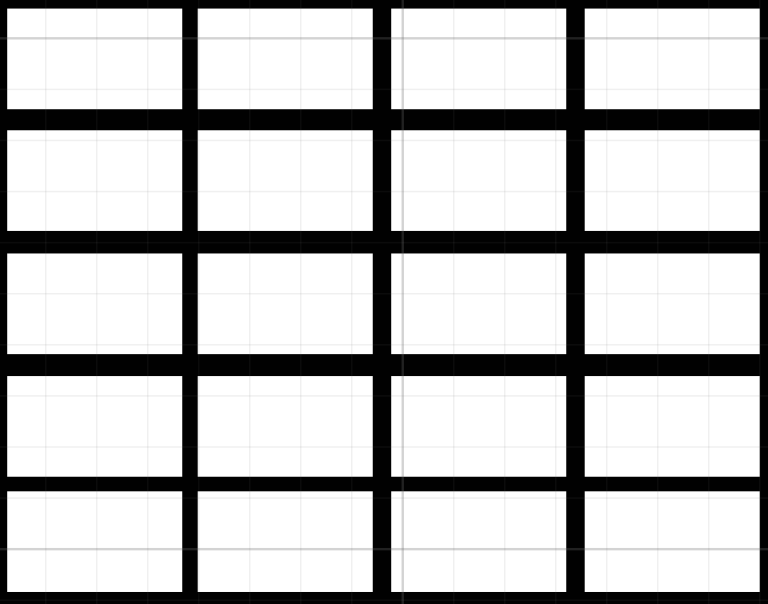
Give the GLSL for this pattern, as a Shadertoy shader.

```glsl
// Four by five white panels on black gutters of uneven width, under a faint grid of guide lines.

const vec2 CANVAS = vec2(512.0, 402.0);        // design units, y measured downwards
const vec2 PANEL_SIZE = vec2(116.7, 67.0);
const float PANEL_LEFT[4] = float[4](4.8, 131.8, 260.8, 389.8);
const float PANEL_TOP[5] = float[5](5.7, 86.7, 168.7, 250.3, 327.0);

const vec2 GUIDE_FIRST = vec2(30.5, 25.5);
const float GUIDE_PITCH = 34.0;
const vec2 GUIDE_COUNT = vec2(15.0, 12.0);
const float MINOR_WIDTH = 1.0;
const float MAJOR_WIDTH = 1.6;
const float MINOR_OPACITY = 0.10;
const float MAJOR_OPACITY = 0.30;
const float MAJOR_COLUMN = 7.0;
const float MAJOR_ROW_STEP = 10.0;

const vec3 GUTTER_COLOR = vec3(0.003);
const vec3 PANEL_COLOR = vec3(1.0);
const vec3 GUIDE_COLOR = vec3(0.42);

// Share of a pixel covered by a band of the given width at signed offset d.
float bandCoverage(float d, float width, float pixel) {
    float high = min(d + 0.5 * pixel, 0.5 * width);
    float low = max(d - 0.5 * pixel, -0.5 * width);
    return clamp((high - low) / pixel, 0.0, 1.0);
}

// Shortest signed offset on a loop of the given length.
float wrapOffset(float d, float period) {
    return d - period * round(d / period);
}

float panelMask(vec2 p, vec2 pixel) {
    vec2 cover = vec2(0.0);
    for (int i = 0; i < 4; i++) {
        float d = wrapOffset(p.x - PANEL_LEFT[i] - 0.5 * PANEL_SIZE.x, CANVAS.x);
        cover.x += bandCoverage(d, PANEL_SIZE.x, pixel.x);
    }
    for (int i = 0; i < 5; i++) {
        float d = wrapOffset(p.y - PANEL_TOP[i] - 0.5 * PANEL_SIZE.y, CANVAS.y);
        cover.y += bandCoverage(d, PANEL_SIZE.y, pixel.y);
    }
    return cover.x * cover.y;
}

float guideOpacity(float d, bool major, float pixel) {
    float width = major ? MAJOR_WIDTH : MINOR_WIDTH;
    float opacity = major ? MAJOR_OPACITY : MINOR_OPACITY;
    return opacity * bandCoverage(d, width, pixel);
}

void mainImage(out vec4 fragColor, in vec2 fragCoord) {
    vec2 pixel = CANVAS / iResolution.xy;
    vec2 p = fragCoord * pixel;
    p.y = CANVAS.y - p.y;

    // Panels
    vec3 color = mix(GUTTER_COLOR, PANEL_COLOR, panelMask(p, pixel));

    // Guide lines, wrapped around the canvas
    vec2 along = mod(p - GUIDE_FIRST + 0.5 * GUIDE_PITCH, CANVAS);
    vec2 index = min(floor(along / GUIDE_PITCH), GUIDE_COUNT - 1.0);
    vec2 offset = along - (index + 0.5) * GUIDE_PITCH;
    bool majorColumn = index.x == MAJOR_COLUMN;
    bool majorRow = mod(index.y, MAJOR_ROW_STEP) < 0.5;
    float vertical = guideOpacity(offset.x, majorColumn, pixel.x);
    float horizontal = guideOpacity(offset.y, majorRow, pixel.y);
    float guide = 1.0 - (1.0 - vertical) * (1.0 - horizontal);
    color = mix(color, GUIDE_COLOR, guide);

    fragColor = vec4(color, 1.0);
}
```
